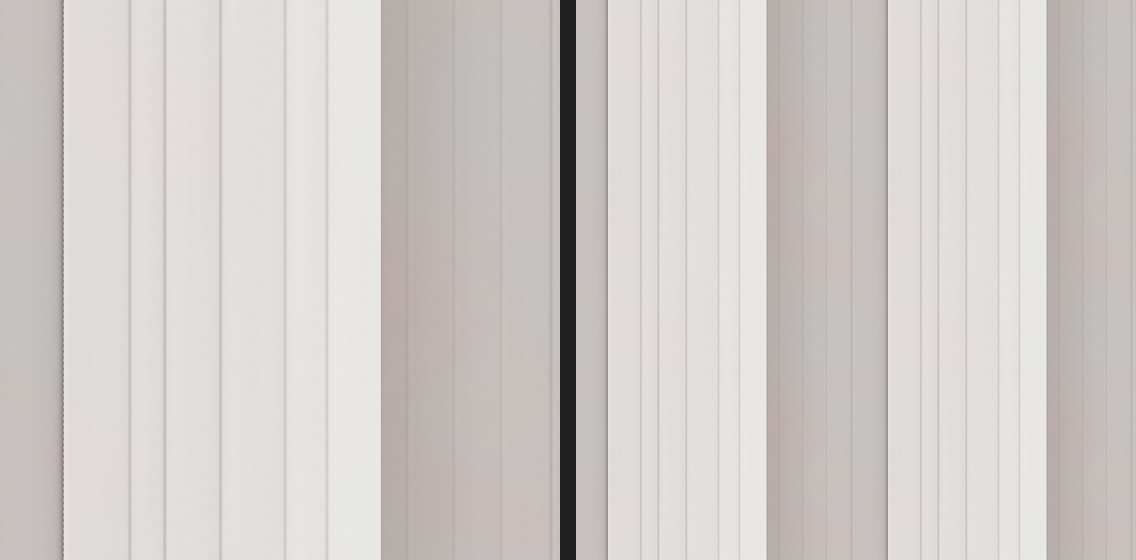
Left: one tile. Right: repeated 2 by 2.
Reproduce this texture procedurally as a WebGL 1 fragment shader.

```glsl
precision highp float;
// Pale upright panelling: a bright pleated panel in front of a shaded wall.
// Seam positions come from a linear step plus sines; soft profiles shade the
// folds, and whole-number waves with wrapped grain keep the tile seamless.
uniform vec2 u_resolution;

const float TAU = 6.2831853;
const float PANEL_LEFT = 0.1135;
const float PANEL_RIGHT = 0.680;
const vec3 PANEL_SHADE = vec3(0.878, 0.860, 0.848);
const vec3 PANEL_LIGHT = vec3(0.912, 0.908, 0.900);
const vec3 WALL_SHADE = vec3(0.712, 0.674, 0.664);
const vec3 WALL_LIGHT = vec3(0.780, 0.758, 0.746);
const vec3 LINE_TINT = vec3(0.92, 1.03, 1.03);
const vec3 WARM_SHIFT = vec3(0.8, -0.6, -0.3);

float hash(vec2 p) {
  return fract(sin(dot(p, vec2(12.99, 78.23))) * 4375.85);
}

// Value noise that wraps after the given number of cells.
float wrappedNoise(vec2 uv, vec2 cells) {
  vec2 p = uv * cells;
  vec2 i = floor(p);
  vec2 f = fract(p);
  f = f * f * (3.0 - 2.0 * f);
  vec2 a = mod(i, cells);
  vec2 b = mod(i + 1.0, cells);
  return mix(mix(hash(a), hash(vec2(b.x, a.y)), f.x),
             mix(hash(vec2(a.x, b.y)), hash(b), f.x), f.y);
}

// Position of seam n: even spacing, bent by three sines.
float seamAt(float n, float start, float spacing, vec3 amount, vec3 rate) {
  return start + n * spacing + dot(amount, sin(rate * n));
}

float softLine(float d, float width) {
  return exp(-d * d / (width * width));
}

// Darkness that fades to the left of an edge and stops just past it.
float foldShade(float d, float reach) {
  return exp(min(d, 0.0) / reach) * smoothstep(0.004, -0.001, d);
}

vec3 pleatedPanel(float x, float lineWidth) {
  float t = (x - PANEL_LEFT) / (PANEL_RIGHT - PANEL_LEFT);
  vec3 color = mix(PANEL_SHADE, PANEL_LIGHT, 0.35 * t + 0.65 * smoothstep(0.5, 1.0, t));
  for (int i = 1; i <= 5; i++) {
    float n = float(i);
    float seam = seamAt(n, 0.113, 0.0945, vec3(0.0061, 0.0085, 0.015),
                        TAU * vec3(1.0, 3.0, 4.0) / 12.0);
    float d = x - seam;
    float depth = 0.095 + 0.02 * sin(1.3 * n - 1.0);
    color -= depth * LINE_TINT * softLine(d, lineWidth);
    color -= 0.022 * foldShade(d, 0.016);
    color += 0.008 * softLine(d - 0.022, 0.018);
  }
  return color + 0.025 * softLine(x - PANEL_LEFT - 0.004, 0.005);
}

// The wall runs from the panel's right side, across the wrap, to its left side.
vec3 shadedWall(float x, float lineWidth) {
  float w = fract(x - PANEL_RIGHT);
  float gap = fract(PANEL_LEFT - x);
  vec3 color = mix(WALL_SHADE, WALL_LIGHT, smoothstep(-0.05, 0.26, w));
  for (int i = 1; i <= 4; i++) {
    float n = float(i);
    float seam = seamAt(n, 0.0, 0.076, vec3(-0.0256, -0.008, -0.0044),
                        TAU * vec3(1.0, 2.0, 3.0) / 8.0);
    float d = w - seam;
    float depth = 0.026 + 0.035 * step(3.5, n);
    color -= depth * softLine(d, lineWidth);
    color -= 0.010 * foldShade(d, 0.012);
    color += 0.007 * softLine(d - 0.006, 0.005);
  }
  // Contact shadows against both sides of the panel.
  color -= vec3(0.030, 0.045, 0.048) * exp(-w / 0.004);
  color -= 0.075 * exp(-gap / 0.018);
  color -= vec3(0.27, 0.28, 0.27) * exp(-gap / 0.0042);
  return color;
}

void main() {
  vec2 uv = gl_FragCoord.xy / u_resolution;
  float pixel = 1.0 / u_resolution.x;
  float lineWidth = max(0.0028, pixel);
  float soft = max(0.0012, 0.75 * pixel);

  // The panel's left edge has a very fine ripple.
  float ripple = 0.0004 * sin(TAU * 96.0 * uv.y);
  float inside = smoothstep(-soft, soft, uv.x - PANEL_LEFT + ripple)
               * smoothstep(-soft, soft, PANEL_RIGHT - uv.x);
  vec3 color = mix(shadedWall(uv.x, lineWidth), pleatedPanel(uv.x, lineWidth), inside);

  // Slow warm and cool drift, strongest on the wall.
  float drift = sin(TAU * (uv.x + uv.y) + 0.8) + 0.6 * sin(TAU * (2.0 * uv.y - uv.x))
              + 0.4 * sin(TAU * (3.0 * uv.y + 2.0 * uv.x) + 2.0);
  color += WARM_SHIFT * drift * mix(0.006, 0.0015, inside);

  // Faint upright streaks and fine grain.
  float streak = wrappedNoise(uv, vec2(96.0, 3.0)) - 0.5;
  float grain = wrappedNoise(uv, vec2(200.0)) - 0.5;
  color += 0.007 * streak + 0.008 * grain;

  gl_FragColor = vec4(color, 1.0);
}
```
